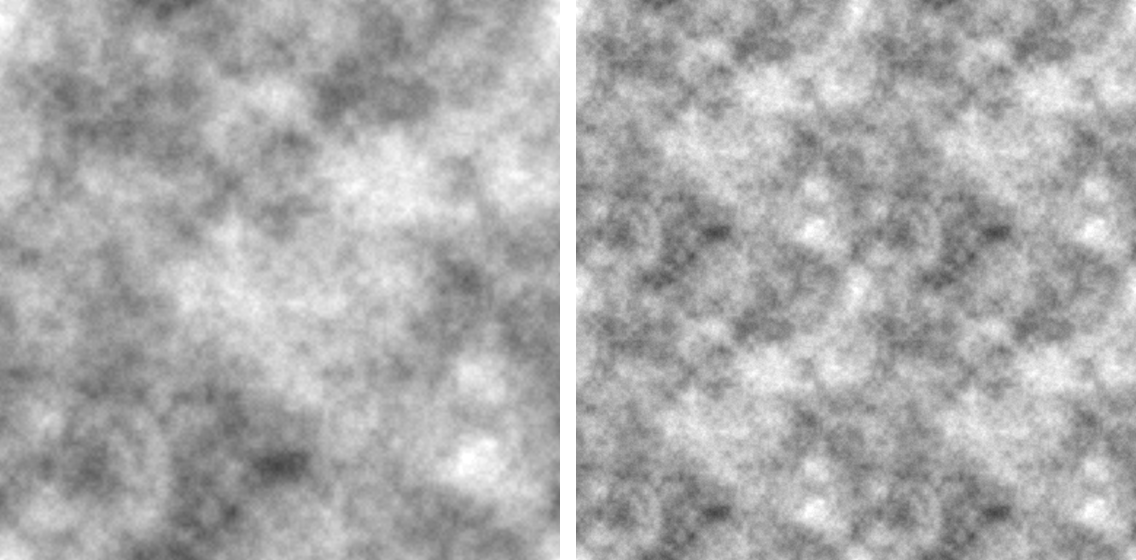
Left: one tile. Right: repeated 2 by 2.
Reproduce this texture procedurally as a Shadertoy shader.

```glsl
// Seamless grey cloud noise: soft irregular blotches with fine grain.

#define BASE_CELLS 6      // lattice cells across the canvas in the coarsest octave
#define OCTAVES    6
#define GAIN       0.65   // amplitude ratio between octaves
#define MEAN_GREY  0.664
#define CONTRAST   0.122  // standard deviation of the grey level
#define SEED       17u

// Standard deviation of one octave of smoothed uniform value noise.
const float OCTAVE_DEVIATION = 0.2145;

// Integer hash of a lattice point, from 0 to 1.
float hash(ivec2 cell, uint layer) {
    uint h = uint(cell.x) * 374761393u + uint(cell.y) * 668265263u
           + (layer + SEED) * 2246822519u;
    h = (h ^ (h >> 15)) * 2246822519u;
    h = (h ^ (h >> 13)) * 3266489917u;
    h ^= h >> 16;
    return float(h & 0xffffffu) / 16777215.0;
}

// Value noise that wraps after a whole number of cells.
float wrappedNoise(vec2 p, int cells, uint layer) {
    vec2 corner = floor(p);
    vec2 f = p - corner;
    vec2 blend = f * f * (3.0 - 2.0 * f);
    ivec2 a = ivec2(corner) % cells;
    ivec2 b = (a + 1) % cells;
    float lower = mix(hash(a, layer), hash(ivec2(b.x, a.y), layer), blend.x);
    float upper = mix(hash(ivec2(a.x, b.y), layer), hash(b, layer), blend.x);
    return mix(lower, upper, blend.y);
}

// Octave sum scaled to zero mean and unit deviation.
float clouds(vec2 uv) {
    float sum = 0.0;
    float power = 0.0;
    float amplitude = 1.0;
    int cells = BASE_CELLS;
    for (int i = 0; i < OCTAVES; i++) {
        sum += amplitude * (wrappedNoise(uv * float(cells), cells, uint(i)) - 0.5);
        power += amplitude * amplitude;
        amplitude *= GAIN;
        cells *= 2;
    }
    return sum / (sqrt(power) * OCTAVE_DEVIATION);
}

void mainImage(out vec4 fragColor, in vec2 fragCoord) {
    vec2 uv = fragCoord / iResolution.xy;
    float grey = MEAN_GREY + CONTRAST * clouds(uv);
    fragColor = vec4(vec3(clamp(grey, 0.0, 1.0)), 1.0);
}
```
